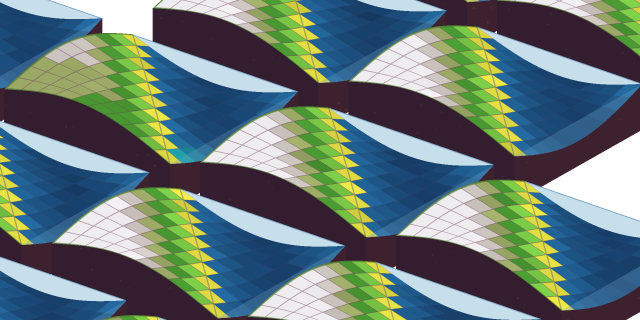
Reproduce this pattern procedurally as a Shadertoy shader.

```glsl
// Staggered oblique blocks of terrain: a pale hill falls through green and yellow
// bands into a blue basin with glass-like water panes. Each block is a height field
// solved by fixed-point iteration, and blocks are searched from front to back.

const float PI = 3.14159265;
const vec2 EDGE_U = vec2(0.518, -0.234);  // front-left edge of a block
const vec2 EDGE_V = vec2(0.401, 0.227);   // front-right edge of a block
const vec2 STEP_COL = vec2(0.612, -0.229);
const vec2 STEP_ROW = vec2(0.464, 0.253);
const vec2 FIRST_CORNER = vec2(0.013, 0.721);
const float RELIEF = 0.065;
const float BACK_DROP = 0.055;
const float WALL_DEPTH = 0.143;
const float CELLS = 10.0;

vec2 hashGradient(vec2 p) {
    float a = fract(sin(dot(p, vec2(127.1, 311.7))) * 4375.85) * 2.0 * PI;
    return vec2(cos(a), sin(a));
}

float gradientNoise(vec2 p) {
    vec2 i = floor(p), f = fract(p), w = f * f * (3.0 - 2.0 * f), e = vec2(1, 0);
    float a = dot(hashGradient(i), f);
    float b = dot(hashGradient(i + e.xy), f - e.xy);
    float c = dot(hashGradient(i + e.yx), f - e.yx);
    float d = dot(hashGradient(i + e.xx), f - e.xx);
    return mix(mix(a, b, w.x), mix(c, d, w.x), w.y);
}

float terrainHeight(vec2 c) {
    c = clamp(c, 0.0, 1.0);
    vec2 s = sin(PI * c), d = 1.0 - 2.0 * c;
    return RELIEF * (s.x * d.y + s.y * d.x) - BACK_DROP * (1.0 - c.x) * c.y;
}

// Block coordinates of the terrain point seen at q
vec2 projectToTerrain(vec2 q, mat2 toBlock) {
    float h = 0.0;
    for (int i = 0; i < 8; i++) h = terrainHeight(toBlock * (q - vec2(0.0, h)));
    return toBlock * (q - vec2(0.0, h));
}

vec3 bandColor(float k) {
    vec3 col = vec3(0.94, 0.93, 0.94);
    col = mix(col, vec3(0.80, 0.77, 0.75), step(4.5, k));
    col = mix(col, vec3(0.61, 0.66, 0.40), step(5.5, k));
    col = mix(col, vec3(0.28, 0.59, 0.19), step(6.5, k));
    col = mix(col, vec3(0.47, 0.78, 0.27), step(7.5, k));
    col = mix(col, vec3(0.88, 0.86, 0.26), step(8.5, k));
    float depth = sin(PI * clamp((k - 9.0) / 10.0, 0.0, 1.0));
    vec3 water = mix(vec3(0.15, 0.46, 0.68), vec3(0.09, 0.25, 0.42), depth);
    return mix(col, water, step(9.5, k));
}

vec3 terrainColor(vec2 c, vec2 block, float lush) {
    vec2 cell = min(floor(c * CELLS), CELLS - 1.0), m = cell / CELLS;
    float k = cell.x + cell.y;
    float wet = step(9.5, k);
    float greener = max(5.0, floor(6.3 + 2.2 * m.x - 1.5 * m.y));
    vec3 col = bandColor(mix(k, max(k, greener), lush));
    col = mix(col, vec3(0.12, 0.72, 0.70), lush * wet * smoothstep(0.45, 0.95, m.x - m.y * 1.1));
    float tint = gradientNoise(cell * 0.73 + block * 17.3 + 0.37);
    col *= 1.0 + 0.16 * tint * smoothstep(3.0, 6.0, k);

    // Grid, shore line and outer rim
    vec2 g = abs(fract(c * CELLS) - 0.5);
    float grid = smoothstep(0.455, 0.485, max(g.x, g.y));
    col = mix(col, vec3(0.43, 0.25, 0.38), grid * mix(0.5, 0.12, wet));
    float shore = 1.0 - smoothstep(0.003, 0.007, abs(c.x + c.y - 1.0));
    col = mix(col, vec3(0.45, 0.48, 0.40), 0.6 * shore);
    float rim = 1.0 - smoothstep(0.006, 0.014, min(c.x, c.y));
    return mix(col, vec3(0.30, 0.48, 0.18), rim * (1.0 - wet) * 0.8);
}

// Returns colour and coverage of one block at q, measured from its left corner
vec4 drawBlock(vec2 q, vec2 block, float lush, mat2 toBlock) {
    vec2 span = EDGE_U + EDGE_V;
    if (q.x < 0.0 || q.x > span.x || q.y > 0.3 || q.y < -0.4) return vec4(0.0);

    // Front walls
    bool rightSide = q.x > EDGE_U.x;
    float t = rightSide ? (q.x - EDGE_U.x) / EDGE_V.x : q.x / EDGE_U.x;
    float brink = rightSide ? EDGE_U.y + t * EDGE_V.y : t * EDGE_U.y;
    float top = brink + terrainHeight(rightSide ? vec2(1.0, t) : vec2(t, 0.0));
    if (q.y < top) {
        vec3 wall = rightSide ? vec3(0.24, 0.13, 0.18) : vec3(0.20, 0.115, 0.185);
        wall += 0.06 * smoothstep(0.45, 0.6, gradientNoise(q * 90.0 + block * 9.1));
        return vec4(wall, step(brink - WALL_DEPTH, q.y) * step(q.y, top));
    }

    // Terrain, veiled by the front pane
    vec2 c = projectToTerrain(q, toBlock);
    if (min(c.x, c.y) >= 0.0 && max(c.x, c.y) <= 1.0) {
        vec3 col = terrainColor(c, block, lush);
        if (rightSide && q.y < brink) col = mix(col, vec3(0.40, 0.62, 0.78), 0.32);
        return vec4(col, 1.0);
    }

    // Pale back pane
    float s = (q.x - EDGE_V.x) / EDGE_U.x;
    float paneTop = EDGE_V.y - BACK_DROP * (1.0 - s) + s * EDGE_U.y;
    float edge = smoothstep(0.002, 0.004, paneTop - q.y);
    vec3 pane = mix(vec3(0.48, 0.65, 0.77), vec3(0.78, 0.87, 0.92), edge);
    return vec4(pane, step(0.0, s) * step(q.y, paneTop) * step(0.5, c.y));
}

vec3 scene(vec2 p, mat2 toBlock) {
    for (int row = -2; row <= 2; row++)
    for (int col = 2; col >= -1; col--) {
        if (row == 1 && (col < 0 || col > 1)) continue;  // open gaps
        vec2 block = vec2(col, row);
        float slide = row == -2 ? 0.64 : 0.0;
        vec2 corner = FIRST_CORNER + STEP_COL * (block.x + slide) + STEP_ROW * block.y;
        float lush = (row == 0 && col == 0) ? 1.0 : 0.0;
        vec4 hit = drawBlock(p - corner, block, lush, toBlock);
        if (hit.a > 0.5) return hit.rgb;
    }
    return vec3(1.0);
}

void mainImage(out vec4 fragColor, in vec2 fragCoord) {
    mat2 toBlock = inverse(mat2(EDGE_U, EDGE_V));
    vec3 sum = vec3(0.0);
    for (int i = 0; i < 9; i++) {  // 3 x 3 smoothing
        vec2 offset = (vec2(i % 3, i / 3) - 1.0) / 3.0;
        sum += scene((fragCoord + offset) / iResolution.y, toBlock);
    }
    fragColor = vec4(sum / 9.0, 1.0);
}
```
